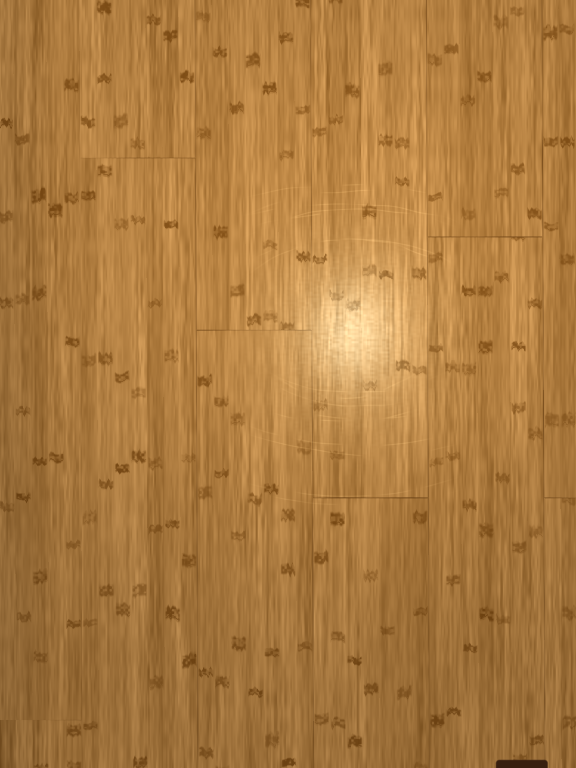
Reproduce this texture procedurally as a Shadertoy shader.

```glsl
const vec3 DARK_WOOD = vec3(0.46, 0.28, 0.07);
const vec3 LIGHT_WOOD = vec3(0.87, 0.65, 0.38);
const vec3 NODE_BROWN = vec3(0.45, 0.26, 0.05);
const vec3 SEAM_BROWN = vec3(0.40, 0.24, 0.07);
const float PLANK_WIDTH = 0.2008;
const float STRIPS = 7.0;
const float NODE_SPACING = 0.225;

float hash(vec2 p) {
    return fract(sin(dot(p, vec2(127.1, 311.7))) * 43758.5453);
}

float noise(vec2 p) {
    vec2 i = floor(p), f = fract(p);
    f = f * f * (3.0 - 2.0 * f);
    return mix(mix(hash(i), hash(i + vec2(1, 0)), f.x),
               mix(hash(i + vec2(0, 1)), hash(i + vec2(1, 1)), f.x), f.y);
}

float line(float d, float halfWidth, float px) {
    return 1.0 - smoothstep(halfWidth - 0.5 * px, halfWidth + px, abs(d));
}

// Height of the end joint in each plank column
float jointHeight(float column) {
    float heights[6] = float[6](0.083, 1.059, 0.760, 0.469, 0.922, 0.469);
    return heights[int(clamp(column + 1.0, 0.0, 5.0))];
}

// Long vertical fibres with short flecks, seeded per board
float grain(vec2 p, float seed) {
    float broad = noise(vec2(p.x * 85.0 + seed, p.y * 1.8 + seed));
    float fibre = noise(vec2(p.x * 260.0 + seed, p.y * 7.0 + seed));
    float fleck = noise(vec2(p.x * 390.0, p.y * 42.0));
    float amount = mix(0.55, 1.35, noise(vec2(p.x * 45.0 + seed, p.y * 4.0)));
    return 0.16 * (broad - 0.5) + amount * (0.29 * (fibre - 0.5) + 0.24 * (fleck - 0.5));
}

// Ragged bamboo node, one at most per cell along a strip
float bambooNode(vec2 p, float across, float stripId) {
    float y = p.y / NODE_SPACING + hash(vec2(stripId, 3.7));
    vec2 cell = vec2(stripId, floor(y));
    float center = mix(0.1, 0.9, hash(cell + 5.3));
    float ragged = 0.008 * (noise(vec2(p.x * 260.0, cell.y)) - 0.5);
    float dy = (fract(y) - center) * NODE_SPACING + ragged;
    float halfHeight = mix(0.006, 0.012, hash(cell + 9.1));
    float body = 1.0 - smoothstep(halfHeight * 0.6, halfHeight * 1.2, abs(dy));
    float sides = smoothstep(0.0, 0.15, across) * smoothstep(1.0, 0.85, across);
    float streaks = smoothstep(0.1, 0.75, noise(p * vec2(250.0, 230.0) + cell));
    float rim = line(dy + halfHeight * 0.6, 0.0012, 0.002);
    float strength = mix(0.45, 1.0, hash(cell + 2.9)) * step(0.12, hash(cell + 7.7));
    return body * sides * max(mix(0.3, 1.0, streaks), 0.8 * rim) * strength;
}

// Broken concentric scuffs around a centre
float scuffs(vec2 p, vec2 center, float px) {
    vec2 d = p - center;
    float marks = 0.0;
    for (int i = 0; i < 9; i++) {
        float k = float(i);
        vec2 offset = 0.07 * (vec2(hash(vec2(k, 1.0)), hash(vec2(k, 2.0))) - 0.5);
        float ring = length((d - offset) * vec2(0.6, 1.0)) - mix(0.09, 0.28, k / 8.0);
        ring += 0.006 * noise(p * 22.0 + k);
        float gaps = smoothstep(0.4, 0.8, noise(vec2(d.x * 26.0 + k * 7.0, sign(d.y) * 3.0 + k)));
        marks += line(ring, 0.0005, px) * gaps;
    }
    return marks * smoothstep(0.05, 0.12, abs(d.y)) * smoothstep(0.2, 0.1, abs(d.x));
}

float roundBox(vec2 p, vec2 halfSize, float radius) {
    vec2 q = abs(p) - halfSize + radius;
    return length(max(q, 0.0)) + min(max(q.x, q.y), 0.0) - radius;
}

void mainImage(out vec4 fragColor, in vec2 fragCoord) {
    float px = 1.0 / iResolution.x;
    vec2 p = fragCoord * px;

    // Plank and strip layout, leaning slightly
    float x = (p.x - 0.139 + 0.004 * (p.y - 1.0)) / PLANK_WIDTH;
    float column = floor(x);
    float joint = jointHeight(column);
    float board = column * 2.0 + step(joint, p.y);
    float s = fract(x) * STRIPS;
    float stripId = board * STRIPS + floor(s);

    // Wood
    float tone = 0.58 + 0.15 * (hash(vec2(stripId, 1.3)) - 0.5);
    tone += 0.03 * (hash(vec2(board, 8.2)) - 0.5) + grain(p, board * 3.1);
    vec3 color = mix(DARK_WOOD, LIGHT_WOOD, tone);
    color = mix(color, NODE_BROWN, 0.85 * bambooNode(p, fract(s), stripId));

    // Seams, broken along their length and fading to the left
    float side = line((fract(x + 0.5) - 0.5) * PLANK_WIDTH, 0.0004, px);
    float end = line(p.y - joint, 0.0005, px);
    float wear = mix(0.2, 0.9, noise(p * 17.0)) * smoothstep(0.0, 0.4, p.x);
    color = mix(color, SEAM_BROWN, max(side * 0.75, end * 0.9) * wear);

    // Lamp falloff and glare
    vec2 lamp = vec2(0.612, 0.755);
    vec2 d = (p - lamp) * vec2(1.0, 0.85);
    float r2 = dot(d, d);
    color *= 0.84 + 0.15 * exp(-r2 / 0.2) + 0.12 * smoothstep(0.1, 1.2, p.y);
    color *= mix(0.92, 1.0, smoothstep(0.0, 0.12, p.x));
    float sheen = 0.82 + 0.36 * noise(p * vec2(150.0, 280.0));
    color += vec3(0.17, 0.22, 0.25) * exp(-r2 / 0.0045) * sheen;
    color += vec3(0.10, 0.12, 0.12) * exp(-r2 / 0.022) * sheen;
    color += vec3(0.06, 0.06, 0.05) * scuffs(p, lamp, px);

    // Dark object at the lower edge
    float object = roundBox(p - vec2(0.906, 0.0), vec2(0.045, 0.014), 0.006);
    color = mix(color, vec3(0.22, 0.12, 0.06), 1.0 - smoothstep(-px, px, object));

    fragColor = vec4(clamp(color, 0.0, 1.0), 1.0);
}
```
